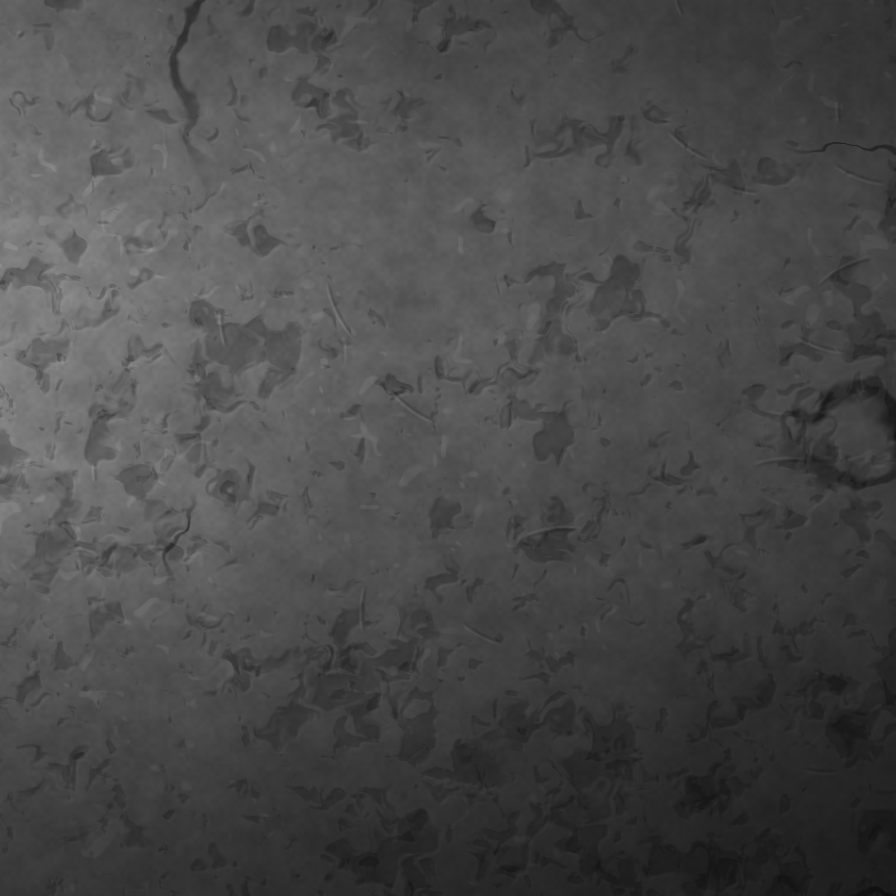
This texture is drawn by a WebGL 1 fragment shader. Its source:

```glsl
precision highp float;
uniform vec2 u_resolution;

float hash(vec2 p) {
  return fract(sin(dot(p, vec2(127.1, 311.7))) * 43758.5453);
}

float noise(vec2 p) {
  vec2 cell = floor(p), f = fract(p);
  f = f * f * (3.0 - 2.0 * f);
  return mix(mix(hash(cell), hash(cell + vec2(1.0, 0.0)), f.x),
             mix(hash(cell + vec2(0.0, 1.0)), hash(cell + 1.0), f.x), f.y);
}

float fbm(vec2 p) {
  float sum = 0.0, amp = 0.533;
  for (int i = 0; i < 4; i++) {
    sum += amp * noise(p);
    p = mat2(1.6, 1.2, -1.2, 1.6) * p + 17.3;
    amp *= 0.5;
  }
  return sum;
}

// Ragged pits that gather in loose clusters
float pits(vec2 p) {
  vec2 warp = vec2(noise(p * 55.0), noise(p * 55.0 + 31.0)) - 0.5;
  float cluster = fbm(p * 5.0 + 8.0) - 0.5;
  float coarse = fbm(p * 26.0 + warp * 0.8) + 0.35 * cluster;
  float small = fbm(p * 58.0 + warp + 40.0) + 0.3 * cluster - 0.12 * p.y;
  return 0.75 * smoothstep(0.60, 0.74, coarse) + 0.6 * smoothstep(0.60, 0.72, small);
}

// Broken, wandering cracks along noise contours
float cracks(vec2 p) {
  vec2 warp = vec2(fbm(p * 14.0), fbm(p * 14.0 + 9.0)) - 0.5;
  vec2 q = p + 0.09 * warp;
  float line = abs(noise(q * 4.5 + 3.7) - 0.5);
  float width = 0.006 + 0.022 * noise(p * 32.0);
  float patches = smoothstep(0.5, 0.66, noise(p * 5.0 + 21.0) + 0.12 * (p.x - 0.5));
  return (1.0 - smoothstep(width * 0.4, width * 1.5, line)) * patches;
}

// Short straight scratches: a pale edge beside a dark one
float scratches(vec2 p) {
  float sum = 0.0;
  for (int i = 0; i < 16; i++) {
    float id = float(i);
    vec2 center = vec2(hash(vec2(id, 1.3)), hash(vec2(id, 5.9)));
    float angle = 3.14159 * hash(vec2(id, 8.2));
    float halfLength = mix(0.01, 0.04, hash(vec2(id, 2.6)));
    vec2 d = p - center;
    float along = dot(d, vec2(cos(angle), sin(angle)));
    float across = dot(d, vec2(-sin(angle), cos(angle))) + 4.0 * along * along;
    float ends = 1.0 - smoothstep(halfLength * 0.6, halfLength, abs(along));
    float pale = 1.0 - smoothstep(0.0005, 0.0025, abs(across));
    float dark = 1.0 - smoothstep(0.0005, 0.003, abs(across + 0.003));
    sum += ends * (pale - 0.8 * dark);
  }
  return sum;
}

// Light falls from the upper left and fades toward the lower right
float lighting(vec2 uv) {
  float side = mix(0.50, 0.255, pow(uv.x, 0.85));
  float rise = mix(0.43, 1.0, smoothstep(-0.08, 0.62, uv.y));
  float topFade = 1.0 - 0.22 * smoothstep(0.72, 1.02, uv.y);
  return side * rise * topFade;
}

void main() {
  vec2 uv = gl_FragCoord.xy / u_resolution;
  vec2 p = gl_FragCoord.xy / u_resolution.y;

  // Broad mottling and fine grain
  float tone = 1.0 + 0.20 * (fbm(p * 9.0) - 0.5);
  tone += 0.20 * (fbm(p * 48.0 + 5.0) - 0.5);
  tone += 0.07 * (noise(p * 190.0) - 0.5);

  // Pits, with a faint lit rim on one side
  float pit = pits(p);
  float rim = pits(p + vec2(-0.003, 0.003)) - pit;
  tone -= 0.24 * pit;
  tone += 0.09 * clamp(rim, -0.5, 1.0);

  // Raised pale flecks
  float fleck = smoothstep(0.78, 0.92, noise(p * 68.0 + 2.0 * noise(p * 40.0)));
  tone += 0.13 * fleck * smoothstep(0.35, 0.65, noise(p * 11.0 + 50.0));

  tone -= 0.38 * cracks(p);
  tone += 0.14 * scratches(p);

  gl_FragColor = vec4(vec3(lighting(uv) * max(tone, 0.3)), 1.0);
}
```
